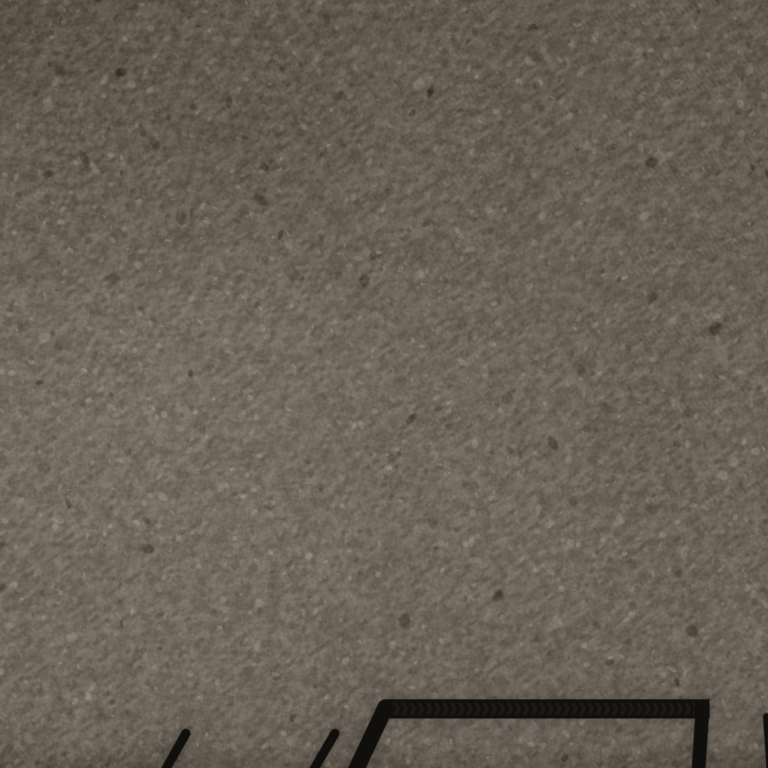
Write a WebGL 1 fragment shader that draws this texture.

```glsl
precision highp float;
// Speckled taupe stone wall in dim light, with thin black metal frames at the lower edge.

uniform vec2 u_resolution;

const vec3 STONE = vec3(0.424, 0.392, 0.350);
const vec3 LIGHT_CHIP = vec3(0.575, 0.545, 0.490);
const vec3 DARK_CHIP = vec3(0.235, 0.210, 0.180);
const vec3 METAL = vec3(0.068, 0.060, 0.050);
const vec3 METAL_SHEEN = vec3(0.050, 0.045, 0.038);
const float GRAIN_SCALE = 150.0;
const float GRAIN_CONTRAST = 0.095;
const float FINE_CONTRAST = 0.065;
const float CLOUD_CONTRAST = 0.030;
const float CHIP_BLUR = 0.35;
const float BRAID_COUNT = 95.0;

float hash(vec2 p) {
  return fract(sin(dot(p, vec2(127.1, 311.7))) * 43758.5453);
}

mat2 rotation(float angle) {
  float c = cos(angle), s = sin(angle);
  return mat2(c, s, -s, c);
}

float noise(vec2 p) {
  vec2 cell = floor(p), f = fract(p);
  f = f * f * (3.0 - 2.0 * f);
  vec2 e = vec2(0.0, 1.0);
  return mix(mix(hash(cell), hash(cell + e.yx), f.x),
             mix(hash(cell + e.xy), hash(cell + e.yy), f.x), f.y);
}

float clouds(vec2 p) {
  float sum = 0.0, amplitude = 0.5;
  for (int i = 0; i < 4; i++) {
    sum += amplitude * (noise(p) - 0.5);
    p = rotation(0.6) * p * 2.1 + 7.3;
    amplitude *= 0.6;
  }
  return sum;
}

// Coverage of scattered, randomly turned oval chips; radius is in cells.
float chips(vec2 p, float cells, float density, float radius, float seed) {
  vec2 q = p * cells;
  vec2 home = floor(q);
  float cover = 0.0;
  for (int y = -1; y <= 1; y++) {
    for (int x = -1; x <= 1; x++) {
      vec2 cell = home + vec2(float(x), float(y));
      vec2 key = cell + seed;
      vec2 center = cell + vec2(hash(key + 3.1), hash(key + 8.7));
      vec2 d = rotation(6.2832 * hash(key + 15.3)) * (q - center);
      d.y *= mix(1.1, 2.2, hash(key + 21.9));
      float size = radius * mix(0.5, 1.1, hash(key + 27.4));
      float bump = 1.0 - smoothstep(1.0 - CHIP_BLUR, 1.0 + CHIP_BLUR, length(d) / size);
      float strength = mix(0.3, 1.0, hash(key + 33.8));
      cover = max(cover, bump * strength * step(hash(key), density));
    }
  }
  return cover;
}

// Broad light falling on the wall and faint seams between its slabs.
float lighting(vec2 p) {
  vec2 glow = (p - vec2(0.12, 0.38)) * vec2(1.3, 2.2);
  float light = 0.032 * exp(-3.0 * dot(glow, glow));
  light -= 0.035 * smoothstep(0.55, 1.0, p.y);
  light -= 0.012 * smoothstep(0.6, 1.0, p.x);
  light -= 0.035 * smoothstep(0.35, 0.0, p.x + 1.6 * (1.0 - p.y));
  light -= 0.012 * smoothstep(0.615, 0.64, p.y) * smoothstep(0.6, 0.3, p.x);
  light += 0.010 * smoothstep(0.03, 0.0, abs(p.x - 0.64 - 0.35 * (p.y - 1.0)))
                 * smoothstep(0.8, 0.95, p.y);
  light -= 0.055 * smoothstep(0.04, 0.0, p.y);
  return light;
}

float bar(vec2 p, vec2 a, vec2 b, float radius) {
  vec2 pa = p - a, ba = b - a;
  return length(pa - ba * clamp(dot(pa, ba) / dot(ba, ba), 0.0, 1.0)) - radius;
}

// Signed distance to the table frame and the tips of its neighbours.
float frames(vec2 p) {
  vec2 rail = abs(p - vec2(0.712, 0.077)) - vec2(0.212, 0.0125);
  float d = max(rail.x, rail.y);
  d = min(d, bar(p, vec2(0.502, 0.079), vec2(0.460, -0.010), 0.0105));
  d = min(d, bar(p, vec2(0.915, 0.080), vec2(0.909, -0.010), 0.0090));
  d = min(d, bar(p, vec2(0.242, 0.045), vec2(0.211, -0.010), 0.0060));
  d = min(d, bar(p, vec2(0.436, 0.045), vec2(0.404, -0.010), 0.0060));
  return min(d, bar(p, vec2(0.998, 0.067), vec2(1.003, -0.010), 0.0045));
}

void main() {
  vec2 p = gl_FragCoord.xy / u_resolution;
  float pixel = 1.0 / min(u_resolution.x, u_resolution.y);

  // Stone: slanted grain, soft clouds and light
  vec2 slanted = rotation(-0.6) * p * GRAIN_SCALE * vec2(0.75, 1.25);
  float tone = lighting(p) + CLOUD_CONTRAST * clouds(p * 6.0);
  tone += GRAIN_CONTRAST * (noise(slanted) - 0.5);
  tone += FINE_CONTRAST * (noise(rotation(0.9) * p * GRAIN_SCALE * 2.1) - 0.5);
  vec3 color = STONE + tone;

  // Chips: small and larger pale ones, few dark ones
  float pale = max(chips(p, 62.0, 0.34, 0.30, 11.0),
                   chips(rotation(0.5) * p, 34.0, 0.22, 0.25, 57.0));
  float dark = max(chips(rotation(0.3) * p, 24.0, 0.12, 0.22, 91.0),
                   0.5 * chips(rotation(0.8) * p, 58.0, 0.28, 0.30, 133.0));
  color = mix(color, LIGHT_CHIP + tone, 0.55 * pale);
  color = mix(color, DARK_CHIP + tone, 0.60 * dark);

  // Metal frames with a soft shadow and a braided rail
  float d = frames(p);
  color *= 1.0 - 0.12 * exp(-max(d, 0.0) * 70.0);
  float braid = 0.5 + 0.5 * sin(6.2832 * BRAID_COUNT * (p.x + 0.5 * abs(p.y - 0.077)));
  float onRail = smoothstep(0.011, 0.005, abs(p.y - 0.077)) * step(0.51, p.x) * step(p.x, 0.905);
  vec3 metal = METAL + METAL_SHEEN * braid * onRail;
  color = mix(color, metal, 1.0 - smoothstep(-pixel, pixel, d));

  gl_FragColor = vec4(color, 1.0);
}
```
